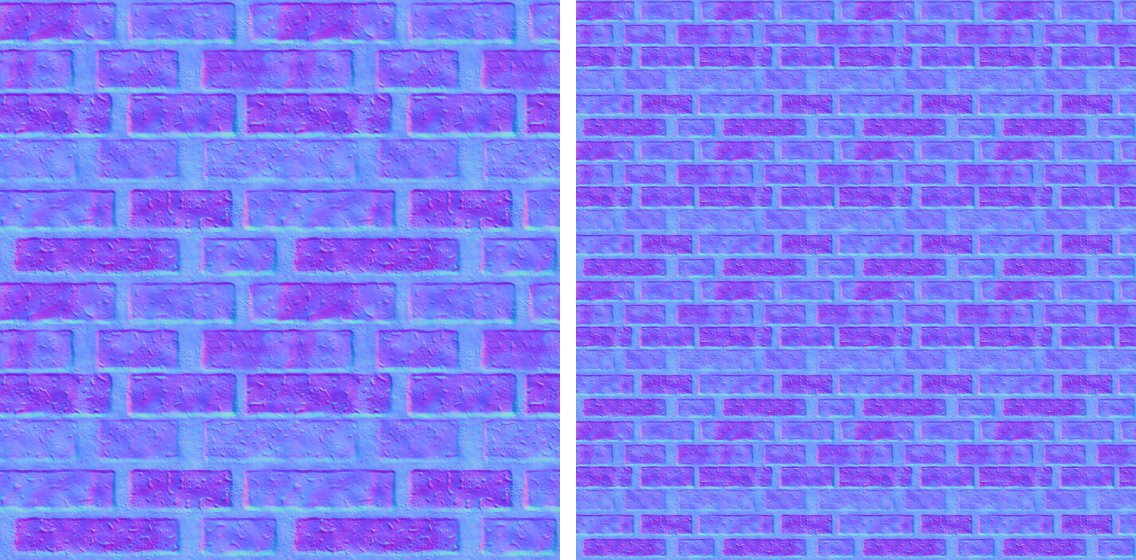
Left: one tile. Right: repeated 2 by 2.
Reproduce this texture map procedurally as a Shadertoy shader.

```glsl
// Tangent-space normal map of an old brick wall: six uneven courses per tile, two tiles each way.
// Rounded-box distances and wrapping gradient noise form a height field; its slope, plus a
// lean for every brick and for the worn patches on some of them, is encoded as a normal.

const float REPEATS = 2.0;       // tiles across and down
const float TILE = 384.0;        // layout units per tile
const float STEP = 0.7;          // finite-difference step, layout units
const float CORNER = 5.0;        // brick corner radius
const vec2 BEVEL = vec2(4.6, 2.4);       // half width of the edge slope: brick bottom, top
const vec2 EDGE_HEIGHT = vec2(3.9, 2.3); // edge height: brick bottom, top
const float EDGE_FADE = 1.3;     // how unevenly the edges are worn away
const float GRAIN = 0.95;
const float CHIP_DEPTH = 5.5;
const float WOBBLE = 2.2;        // waviness of the brick outlines
const float PATCH_RIM = 0.45;    // slope on the left rim of a worn patch
const vec2 MORTAR_LEAN = vec2(-0.07, 0.17);

const int COURSES = 6;
// Per course: centre below the top, half height, edge strength
const vec3 COURSE[COURSES] = vec3[](
    vec3(31.0, 26.0, 1.0), vec3(96.5, 26.5, 0.85), vec3(157.5, 27.5, 1.0),
    vec3(220.0, 27.0, 0.6), vec3(288.0, 26.0, 1.0), vec3(351.5, 23.5, 0.9));
// Per course: centre and half width of the long brick, then of the short one
const vec4 BRICKS[COURSES] = vec4[](
    vec4(59, 99, 250, 72), vec4(-3, 103, 189, 55), vec4(53, 99, 250, 73),
    vec4(2, 104, 190, 54), vec4(55, 102, 248, 69), vec4(133, 112, 328, 50));
// Per course: vertical lean of the long and the short brick
const vec2 LEAN[COURSES] = vec2[](
    vec2(-0.14, 0.00), vec2(-0.04, -0.15), vec2(-0.36, -0.20),
    vec2(0.08, -0.03), vec2(0.03, -0.36), vec2(-0.42, 0.04));
// Worn patches on long bricks: course, left, right, lean
const int PATCHES = 7;
const vec4 PATCH[PATCHES] = vec4[](
    vec4(0, -42, -5, 0.04), vec4(0, 2, 101, -0.38), vec4(1, -108, -25, -0.30),
    vec4(1, 13, 46, -0.32), vec4(2, 104, 124, -0.04), vec4(4, 124, 160, -0.21),
    vec4(5, 214, 248, -0.14));

float wrapCentred(float x) {
    return mod(x + 0.5 * TILE, TILE) - 0.5 * TILE;
}

vec2 gradientAt(vec2 cell, float period, uint seed) {
    uvec2 c = uvec2(mod(cell, period));
    uint h = c.x * 1597u + c.y * 51749u + seed * 7919u;
    h = (h ^ (h >> 15u)) * 73244475u;
    h = (h ^ (h >> 13u)) * 73244475u;
    float angle = float((h >> 8u) & 65535u) / 65536.0 * 6.28319;
    return vec2(cos(angle), sin(angle));
}

// Gradient noise with a whole number of cells per tile
float noise(vec2 p, float cells, uint seed) {
    p *= cells / TILE;
    vec2 i = floor(p), f = p - i;
    vec2 u = f * f * f * (f * (f * 6.0 - 15.0) + 10.0);
    vec2 e = vec2(1.0, 0.0);
    float a = dot(gradientAt(i, cells, seed), f);
    float b = dot(gradientAt(i + e, cells, seed), f - e);
    float c = dot(gradientAt(i + e.yx, cells, seed), f - e.yx);
    float d = dot(gradientAt(i + 1.0, cells, seed), f - 1.0);
    return mix(mix(a, b, u.x), mix(c, d, u.x), u.y);
}

// Rough and smooth areas alternate
float grain(vec2 p) {
    float coarse = 0.7 * noise(p, 24.0, 1u) + 0.5 * noise(p, 48.0, 2u);
    float fine = 0.36 * noise(p, 96.0, 3u) + 0.24 * noise(p, 160.0, 4u);
    return coarse + fine * clamp(0.9 + 2.2 * noise(p, 14.0, 14u), 0.25, 2.0);
}

// Nearest brick: signed distance, course, column, height above its centre
vec4 nearestBrick(vec2 p) {
    p += WOBBLE * vec2(noise(p, 20.0, 5u), noise(p, 20.0, 6u));
    vec4 nearest = vec4(TILE, 0.0, 0.0, 0.0);
    for (int i = 0; i < 2 * COURSES; i++) {
        int row = i / 2, column = i % 2;
        vec2 span = column == 0 ? BRICKS[row].xy : BRICKS[row].zw;
        vec2 offset = vec2(wrapCentred(p.x - span.x), wrapCentred(p.y + COURSE[row].x));
        vec2 q = abs(offset) - vec2(span.y, COURSE[row].y) + CORNER;
        float d = length(max(q, 0.0)) + min(max(q.x, q.y), 0.0) - CORNER;
        if (d < nearest.x) nearest = vec4(d, row, column, offset.y);
    }
    return nearest;
}

float height(vec2 p) {
    vec4 brick = nearestBrick(p);
    int row = int(brick.y);
    float upper = smoothstep(-20.0, 20.0, brick.w);
    float bevel = mix(BEVEL.x, BEVEL.y, upper) * (1.0 + 0.6 * noise(p, 16.0, 11u));
    float inside = smoothstep(bevel, -bevel, brick.x);
    float edge = mix(EDGE_HEIGHT.x, EDGE_HEIGHT.y, upper) * COURSE[row].z;
    edge *= 1.0 + EDGE_FADE * noise(p, 14.0, 12u);
    float wear = abs(LEAN[row][int(brick.z)]);
    float chips = max(noise(p, 44.0, 7u) - 0.2, 0.0) * CHIP_DEPTH * (0.5 + 1.8 * wear);
    float roughness = GRAIN * mix(1.0, 0.75 + 1.4 * wear, inside);
    return inside * (edge - chips) + roughness * grain(p);
}

// Broad slope of the mortar, the bricks and their worn patches
vec2 lean(vec2 p) {
    vec4 brick = nearestBrick(p);
    int row = int(brick.y), column = int(brick.z);
    float tilt = LEAN[row][column], rim = 0.0;
    float skew = 0.25 * wrapCentred(p.y + COURSE[row].x) + 8.0 * noise(p, 24.0, 8u);
    for (int i = 0; i < PATCHES; i++) {
        if (column != 0 || int(PATCH[i].x) != row) continue;
        float halfWidth = 0.5 * (PATCH[i].z - PATCH[i].y);
        float x = wrapCentred(p.x - skew - PATCH[i].y - halfWidth);
        tilt = mix(tilt, PATCH[i].w, smoothstep(4.0, -4.0, abs(x) - halfWidth));
        float fromRim = (x + halfWidth - 3.0) / 5.0;
        rim += PATCH_RIM * exp(-fromRim * fromRim) * step(PATCH[i].w, -0.2);
    }
    vec2 face = vec2(-0.03 - 0.3 * min(tilt, 0.0) + rim * (0.6 + 1.5 * noise(p, 32.0, 9u)), tilt);
    vec2 joint = MORTAR_LEAN + vec2(0.0, 0.12 * smoothstep(2.0, 12.0, brick.x));
    vec2 drift = vec2(0.1, 0.22) * noise(p, 8.0, 10u) + vec2(0.1, 0.12) * noise(p, 18.0, 13u);
    return mix(joint, face, smoothstep(3.0, -3.0, brick.x)) + drift;
}

void mainImage(out vec4 fragColor, in vec2 fragCoord) {
    vec2 p = fract(fragCoord / iResolution.xy * REPEATS) * TILE;
    vec2 e = vec2(STEP, 0.0);
    vec2 slope = vec2(height(p + e) - height(p - e), height(p + e.yx) - height(p - e.yx)) / (2.0 * STEP);
    vec3 normal = normalize(vec3(slope + lean(p), 1.0));
    fragColor = vec4(0.5 + 0.5 * normal, 1.0);
}
```
